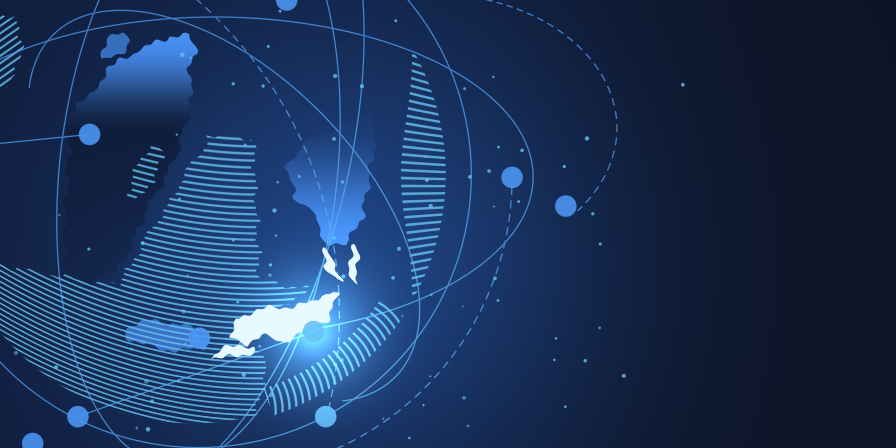
Give the GLSL for this background, as a Shadertoy shader.

```glsl
// Night-blue wire globe with striped land, crossing orbits, beads and a cyan flare.
const vec3 NIGHT = vec3(.05, .08, .15), NAVY = vec3(.06, .115, .235), BLUE = vec3(.13, .29, .56);
const vec3 AZURE = vec3(.28, .56, .95), CYAN = vec3(.4, .76, .94), ICE = vec3(.9, .98, 1);
const vec2 GLOBE = vec2(.43, .61), FLARE = vec2(.7, .26);

float fill(float d) {
  float aa = .7 / iResolution.y;
  return 1. - smoothstep(-aa, aa, d);
}

float stroke(float d) { return fill(abs(d) - .0014); }

float hash(vec2 p) { return fract(sin(dot(p, vec2(127.1, 311.7))) * 4375.54); }

// Layered sines that roughen the coasts
vec2 coast(vec2 p) {
  return p + .005 * sin(p.yx * vec2(83, 71)) + .003 * sin(p.yx * 190. + p * 70.);
}

float polygon(vec2 p, vec2 v[10]) {
  float d = 9., s = 1.;
  for (int i = 0, j = 9; i < 10; j = i, i++) {
    vec2 e = v[j] - v[i], w = p - v[i];
    vec2 b = w - e * clamp(dot(w, e) / dot(e, e), 0., 1.);
    d = min(d, dot(b, b));
    bvec3 c = bvec3(p.y >= v[i].y, p.y < v[j].y, e.x * w.y > e.y * w.x);
    if (all(c) || all(not(c))) s = -s;
  }
  return s * sqrt(d);
}

// Signed distance estimate; positive tilt leans the top to the right
float ellipse(vec2 p, vec2 center, vec2 r, float tilt) {
  float c = cos(tilt), s = sin(tilt);
  vec2 q = mat2(c, s, -s, c) * (p - center);
  float f = length(q / r);
  return f * (f - 1.) / max(length(q / (r * r)), 1e-4);
}

float segment(vec2 p, vec2 a, vec2 b) {
  vec2 e = b - a;
  return length(p - a - e * clamp(dot(p - a, e) / dot(e, e), 0., 1.));
}

float dashes(vec2 p, vec2 center, float count) {
  float a = atan(p.y - center.y, p.x - center.x);
  return smoothstep(.15, .25, abs(fract(a * count) - .5));
}

float stripes(float phase, float freq) {
  return fill((abs(fract(phase) - .5) - .17) / freq);
}

float stripedLand(vec2 p, vec2 q) {
  vec2 g = p - GLOBE;
  float r = length(g), a = atan(g.y, g.x), bend = p.y - .5 * pow(abs(p.x - .58), 2.);
  float land = polygon(q, vec2[](vec2(.47, .7), vec2(.565, .69), vec2(.58, .375), vec2(.7, .35),
    vec2(.52, .27), vec2(.6, .18), vec2(.55, 0), vec2(-.1, 0), vec2(-.05, .42), vec2(.26, .36)));
  land = min(land, ellipse(q, vec2(.325, .615), vec2(.024, .065), .5));
  float m = fill(max(land, r - .555)) * stripes(90. * bend - 20. * bend * bend, 76.);
  // Eastern crescent, southern rim, north-west corner
  float east = fill(max(r - .565, .565 - .1 * cos(3. * a) - r)) * step(abs(a), .52);
  m = max(m, east * stripes(59. * (p.y - 1.2 * (p.x - .93) * (.58 - p.y)), 59.));
  float rim = fill(abs(r - .535) - .032) * step(abs(a + .92), .33);
  m = max(m, rim * stripes(34. * a + 240. * (r - .53) * (r - .5), 64.));
  float corner = fill(ellipse(q, vec2(0, .885), vec2(.045, .085), .2));
  return max(m, corner * stripes(60. * (p.y - .7 * p.x), 73.));
}

float orbits(vec2 p) {
  float m = stroke(length(p - vec2(.443, .61)) - .609);
  m = max(m, stroke(ellipse(p, vec2(.443, .62), vec2(.31, .66), .108)));
  m = max(m, stroke(ellipse(p, vec2(.44, .62), vec2(.33, .75), .26)) * step(.36, p.x));
  m = max(m, stroke(ellipse(p, vec2(.5, .54), vec2(.3, .54), -.785)) * step(.87, p.x + p.y));
  float wide = ellipse(p, vec2(.48, .605), vec2(.71, .357), 0.);
  m = max(m, stroke(wide) * max(step(.7, p.x), step(.4, p.y)));
  m = max(m, stroke(segment(p, vec2(-.1, .67), vec2(.2, .7))));
  m = max(m, stroke(segment(p, vec2(.174, .07), FLARE)));
  // Dashed paths
  vec2 c = vec2(.963, .714);
  float path = stroke(ellipse(p, c, vec2(.414, .3), 0.)) * dashes(p, c, 14.);
  m = max(m, path * step(.9, p.x) * step(.53, p.y));
  c = vec2(.479, .604);
  path = stroke(length(p - c) - .664) * dashes(p, c, 22.);
  m = max(m, path * step(p.y, c.y) * step(.6, p.x));
  c = vec2(-.18, .297);
  return max(m, stroke(length(p - c) - .9375) * dashes(p, c, 32.) * step(.07, p.y));
}

float specks(vec2 p, float cells) {
  vec2 id = floor(p * cells);
  vec2 spot = (id + .2 + .6 * vec2(hash(id), hash(id + 7.3))) / cells, away = spot - vec2(.8, .45);
  float chance = .5 * exp(-3.5 * dot(away, away));
  return fill(length(p - spot) - mix(.002, .005, hash(id + 3.1))) * step(hash(id + 1.7), chance);
}

void mainImage(out vec4 fragColor, in vec2 fragCoord) {
  vec2 p = fragCoord / iResolution.y, q = coast(p);
  float far = length((p - vec2(.76, .42)) / vec2(.53, .5)), glow = length(p - FLARE);
  vec3 col = mix(NAVY, NIGHT, smoothstep(.8, 1.9, p.x));
  col = mix(col, BLUE, .85 * exp(-far * far));

  // Western land fades from azure into shadow
  float west = fill(polygon(q, vec2[](vec2(.27, .87), vec2(.38, .92), vec2(.425, .92), vec2(.437, .88),
    vec2(.42, .83), vec2(.43, .78), vec2(.4, .67), vec2(.26, .39), vec2(.14, .36), vec2(.156, .74))));
  col = mix(col, mix(NAVY, AZURE, smoothstep(.7, .92, p.y)), west * smoothstep(.1, .8, p.y));
  float isle = min(ellipse(q, vec2(.255, .896), vec2(.018, .042), .8),
    ellipse(q, vec2(.37, .25), vec2(.09, .03), .15));
  col = mix(col, AZURE, .7 * fill(isle));
  col = mix(col, CYAN, .8 * stripedLand(p, q));

  // Southern land brightens toward its foot
  float south = fill(polygon(q, vec2[](vec2(.64, .635), vec2(.68, .68), vec2(.78, .727), vec2(.82, .75),
    vec2(.84, .7), vec2(.81, .526), vec2(.776, .45), vec2(.73, .46), vec2(.7, .52), vec2(.66, .56))));
  col = mix(col, mix(AZURE * 1.1, BLUE * .8, smoothstep(.45, .73, p.y)), .9 * south);

  col = mix(col, mix(AZURE, CYAN, exp(-2. * glow)), .8 * orbits(p));
  col = mix(col, CYAN, .8 * max(specks(p, 14.), .7 * specks(p + .37, 11.)));

  // Beads riding the orbits
  vec2 beads[] = vec2[](vec2(.64, 1), vec2(.2, .7), vec2(1.143, .604), vec2(1.263, .54),
    vec2(.174, .07), vec2(.073, .01), vec2(.445, .245), vec2(.727, .07));
  for (int i = 0; i < 8; i++)
    col = mix(col, mix(AZURE, CYAN, i == 7 ? .8 : .1), .9 * fill(length(p - beads[i]) - .024));

  // Flare, lit land and broken islands
  col += CYAN * (.55 * exp(-60. * glow * glow) + .4 * exp(-500. * glow * glow));
  float lit = polygon(q, vec2[](vec2(.52, .29), vec2(.57, .307), vec2(.7, .323), vec2(.737, .354),
    vec2(.755, .34), vec2(.73, .29), vec2(.64, .237), vec2(.59, .25), vec2(.55, .234), vec2(.52, .245)));
  lit = min(lit, ellipse(q, vec2(.52, .215), vec2(.05, .011), -.2));
  lit = min(lit, ellipse(q, vec2(.79, .41), vec2(.009, .042), 0.));
  lit = min(lit, ellipse(q, vec2(.74, .41), vec2(.009, .045), -.5));
  col = mix(col, ICE, fill(lit));
  col = mix(col, CYAN, .9 * fill(glow - .024));
  fragColor = vec4(min(col, 1.), 1);
}
```
